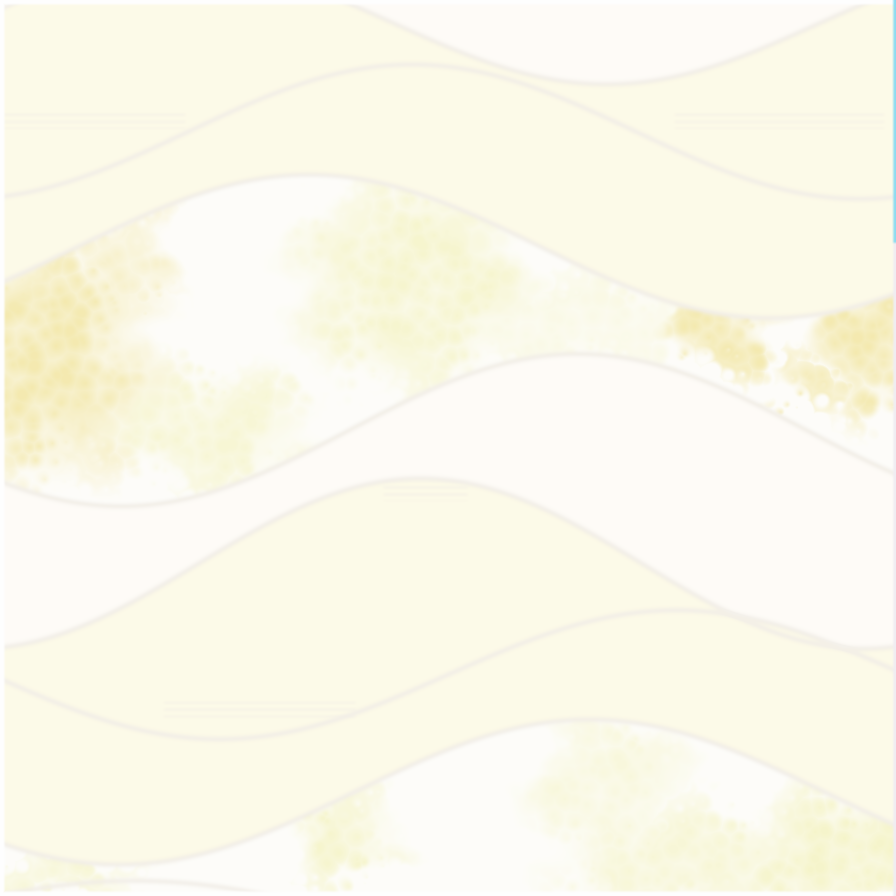
Write a three.js fragment shader that draws this background.

```glsl
varying vec2 vUv;

const vec3 CREAM = vec3(0.99, 0.98, 0.908);
const vec3 PALE = vec3(0.995, 0.985, 0.968);
const vec3 FROST = vec3(0.992, 0.99, 0.978);
const vec3 OCHRE = vec3(0.955, 0.915, 0.69);
const vec3 LEAF = vec3(0.955, 0.95, 0.75);
const vec3 LINE = vec3(0.945, 0.93, 0.905);
const vec3 SKY = vec3(0.55, 0.86, 0.94);
const vec3 LILAC = vec3(0.94, 0.93, 0.95);

// Waves: middle height, amplitude, crest x, period
const vec4 TOP_WAVE = vec4(0.974, 0.068, 0.202, 0.95);
const vec4 UPPER_WAVE = vec4(0.853, 0.075, 0.460, 1.00);
const vec4 MARBLE_TOP = vec4(0.725, 0.080, 0.345, 1.03);
const vec4 MARBLE_BASE = vec4(0.520, 0.085, 0.645, 1.02);
const vec4 HILL_WAVE = vec4(0.371, 0.095, 0.469, 0.99);
const vec4 LOWER_WAVE = vec4(0.247, 0.072, 0.755, 1.02);
const vec4 FLOOR_WAVE = vec4(0.116, 0.081, 0.658, 1.05);
const vec4 CORNER_WAVE = vec4(-0.023, 0.040, 0.150, 1.00);

const float TAU = 6.283185;
const float EDGE = 0.002;
const float LINE_WIDTH = 0.0035;
const float LINE_STRENGTH = 0.75;
const float RULE_PITCH = 0.008;
const float MARGIN = 0.005;

vec2 hash2(vec2 p) {
  return fract(sin(vec2(dot(p, vec2(127.1, 311.7)), dot(p, vec2(269.5, 183.3)))) * 4375.85);
}

// Cellular noise: distance to the nearest scattered point
float cells(vec2 p) {
  vec2 cell = floor(p);
  float nearest = 2.0;
  for (int j = -1; j <= 1; j++) {
    for (int i = -1; i <= 1; i++) {
      vec2 c = cell + vec2(float(i), float(j));
      nearest = min(nearest, length(c + hash2(c) - p));
    }
  }
  return nearest;
}

// Signed distance to a wave, positive above it
float above(vec2 p, vec4 w) {
  float k = TAU / w.w;
  float angle = (p.x - w.z) * k;
  float slope = w.y * k * sin(angle);
  return (p.y - w.x - w.y * cos(angle)) / sqrt(1.0 + slope * slope);
}

float fill(float d) { return smoothstep(-EDGE, EDGE, d); }

float stroke(float d) { return exp(-d * d / (LINE_WIDTH * LINE_WIDTH)); }

// Soft elliptical stain
float stain(vec2 p, vec2 center, vec2 radius) {
  return 1.0 - smoothstep(0.45, 1.15, length((p - center) / radius));
}

// Faint horizontal rules inside a box
float rules(vec2 p, vec2 center, vec2 halfSize) {
  vec2 inside = smoothstep(vec2(0.0), vec2(0.006), halfSize - abs(p - center));
  return inside.x * inside.y * (0.5 + 0.5 * cos(TAU * p.y / RULE_PITCH));
}

vec3 marble(vec2 p) {
  float coarse = cells(p * 17.0);
  float fine = cells(p * 55.0);
  vec2 q = p + 0.02 * vec2(sin(p.y * 61.0 + 3.0 * coarse), sin(p.x * 53.0 + 3.0 * fine));
  float grain = clamp(1.15 - 0.45 * coarse - 0.45 * fine, 0.0, 1.0);

  float ochre = stain(q, vec2(0.04, 0.60), vec2(0.14, 0.15));
  ochre = max(ochre, 0.6 * stain(q, vec2(0.14, 0.71), vec2(0.06, 0.07)));
  ochre = max(ochre, stain(q, vec2(0.81, 0.63), vec2(0.06, 0.05)));
  ochre = max(ochre, stain(q, vec2(0.98, 0.62), vec2(0.07, 0.09)));
  ochre = max(ochre, 0.8 * stain(q, vec2(0.90, 0.57), vec2(0.05, 0.03)));

  float leaf = 0.75 * stain(q, vec2(0.46, 0.69), vec2(0.14, 0.14));
  leaf = max(leaf, 0.65 * stain(q, vec2(0.24, 0.52), vec2(0.12, 0.08)));
  leaf = max(leaf, 0.35 * stain(q, vec2(0.62, 0.64), vec2(0.20, 0.06)));
  leaf = max(leaf, 0.8 * stain(q, vec2(0.385, 0.07), vec2(0.07, 0.06)));
  leaf = max(leaf, 0.5 * stain(q, vec2(0.68, 0.12), vec2(0.09, 0.10)));
  leaf = max(leaf, 0.6 * stain(q, vec2(0.76, 0.04), vec2(0.15, 0.07)));
  leaf = max(leaf, 0.8 * stain(q, vec2(0.95, 0.04), vec2(0.13, 0.09)));
  leaf = max(leaf, 0.6 * stain(q, vec2(0.05, 0.02), vec2(0.13, 0.03)));

  vec3 color = mix(FROST, LEAF, leaf * grain);
  return mix(color, OCHRE, ochre * grain);
}

void main() {
  vec2 p = vUv;
  float top = above(p, TOP_WAVE);
  float upper = above(p, UPPER_WAVE);
  float marbleTop = above(p, MARBLE_TOP);
  float marbleBase = above(p, MARBLE_BASE);
  float hill = above(p, HILL_WAVE);
  float lower = above(p, LOWER_WAVE);
  float ground = above(p, FLOOR_WAVE);
  float corner = above(p, CORNER_WAVE);

  // Bands
  vec3 stone = marble(p);
  vec3 color = mix(CREAM, PALE, fill(top));
  color = mix(color, stone, fill(min(-marbleTop, marbleBase)));
  color = mix(color, PALE, fill(min(-marbleBase, min(hill, lower))));
  color = mix(color, stone, fill(-ground));

  // Outlines and faint rules
  float lines = stroke(top) + stroke(upper) + stroke(marbleTop) + stroke(marbleBase);
  lines += stroke(hill) + stroke(lower) + stroke(ground) + stroke(corner);
  color = mix(color, LINE, LINE_STRENGTH * min(lines, 1.0));
  float ruled = rules(p, vec2(0.10, 0.866), vec2(0.11, 0.013));
  ruled += rules(p, vec2(0.87, 0.866), vec2(0.12, 0.013));
  ruled += rules(p, vec2(0.475, 0.452), vec2(0.05, 0.014));
  ruled += rules(p, vec2(0.29, 0.208), vec2(0.11, 0.013));
  color = mix(color, LINE, 0.35 * ruled);

  // Margins and right-hand strip
  float inset = min(min(p.x, p.y), 1.0 - p.y) - MARGIN;
  color = mix(vec3(0.995), color, fill(inset));
  vec3 strip = mix(LILAC, SKY, fill(p.y - 0.729));
  color = mix(color, strip, fill(p.x - 0.997));
  gl_FragColor = vec4(color, 1.0);
}
```
